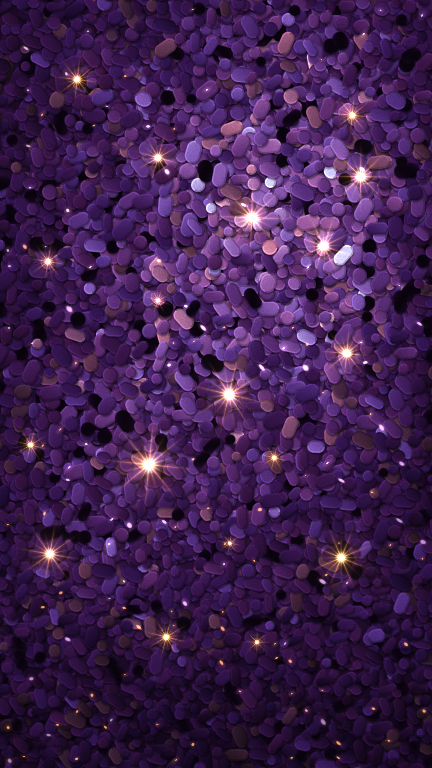
This texture is drawn by a Shadertoy shader. Its source:

```glsl
#define INK vec3(0.06, 0.02, 0.09)
#define PLUM vec3(0.21, 0.08, 0.28)
#define VIOLET vec3(0.35, 0.18, 0.45)
#define LILAC vec3(0.56, 0.35, 0.64)
#define PEARL vec3(0.93, 0.82, 0.90)
#define ROSE vec3(0.85, 0.52, 0.56)
#define GOLD vec3(1.0, 0.66, 0.28)
#define CELL 0.042
#define LAYERS 5
#define STARS 18
#define BLACK_SHARE 0.07
#define ROSE_SHARE 0.07

vec4 hash4(vec3 p) {
    vec4 q = fract(p.xyzx * vec4(0.1031, 0.1030, 0.0973, 0.1099));
    q += dot(q, q.wzxy + 33.33);
    return fract((q.xxyz + q.yzzw) * q.zywx);
}

vec3 toneRamp(float t) {
    vec3 c = mix(INK, PLUM, smoothstep(0.0, 0.32, t));
    c = mix(c, VIOLET, smoothstep(0.32, 0.6, t));
    c = mix(c, LILAC, smoothstep(0.6, 0.9, t));
    return mix(c, PEARL, smoothstep(0.9, 1.4, t));
}

float bump(vec2 p, vec2 center, vec2 spread) {
    vec2 q = (p - center) / spread;
    return exp(-dot(q, q));
}

// Broad pool of light with dim corners
float lightAt(vec2 p) {
    float glow = 0.22 + 0.5 * bump(p, vec2(0.66, 1.33), vec2(0.4, 0.45))
               + 0.22 * bump(p, vec2(0.4, 0.8), vec2(0.45, 0.5));
    glow += 0.04 * sin(p.x * 9.0 + 3.0 * sin(p.y * 4.0)) * sin(p.y * 8.0 + p.x * 3.0);
    float sides = smoothstep(-0.25, 0.22, p.x) * smoothstep(1.2, 0.8, p.x);
    return glow * mix(0.5, 1.0, sides) * mix(0.6, 1.0, smoothstep(0.0, 0.4, p.y));
}

float pill(vec2 q, float halfLength, float radius) {
    q.x -= clamp(q.x, -halfLength, halfLength);
    return length(q) - radius;
}

// Overlapping flakes, painted from the bottom layer up
vec3 flakes(vec2 p, float edge) {
    vec3 color = toneRamp(0.5 * lightAt(p));
    for (int layer = 0; layer < LAYERS; layer++) {
        vec2 shift = vec2(0.37, 0.61) * float(layer);
        vec2 home = floor(p / CELL + shift);
        for (int k = 0; k < 9; k++) {
            vec2 id = home + vec2(k % 3 - 1, k / 3 - 1);
            vec4 h = hash4(vec3(id + 50.0, float(layer) + 1.0));
            vec4 g = hash4(vec3(id + 90.0, float(layer) + 21.0));
            vec2 center = (id + 0.1 + 0.8 * h.xy - shift) * CELL;
            float angle = 3.1416 * h.z;
            vec2 axis = vec2(cos(angle), sin(angle));
            mat2 turn = mat2(axis.x, -axis.y, axis.y, axis.x);
            vec2 q = turn * (p - center);
            float radius = mix(0.011, 0.018, h.w) * mix(0.85, 1.0, smoothstep(0.1, 0.9, p.y));
            float halfLength = 0.012 * smoothstep(0.35, 0.9, g.x);

            float d = pill(q, halfLength, radius);
            float shade = pill(q + turn * vec2(-0.001, 0.003), halfLength, radius);
            color *= 1.0 - 0.4 * smoothstep(0.004, -0.002, shade);

            float light = lightAt(center);
            float sheen = dot(q, vec2(0.6, 0.8)) / radius;
            float tone = light * (0.55 + 0.85 * g.y) + 0.07 * sheen * (0.4 + light);
            tone += 0.45 * step(0.965, g.w) * (0.3 + light);
            vec3 flake = toneRamp(tone);
            flake *= mix(vec3(1.06, 0.96, 0.96), vec3(0.9, 1.0, 1.12), g.w);
            if (g.z < BLACK_SHARE) flake = INK * (0.6 + 0.5 * sheen * sheen);
            else if (g.z < BLACK_SHARE + ROSE_SHARE) flake = mix(flake, ROSE * (0.1 + tone), 0.55);
            flake *= 1.0 + 0.25 * smoothstep(0.003, 0.0, abs(d + 0.002)) * sign(q.y);
            color = mix(color, flake, smoothstep(edge, -edge, d));
        }
    }
    return color;
}

// Sparse bright chips, one at most per cell
float chips(vec2 p, float scale, float share, float seed) {
    vec2 id = floor(p * scale);
    vec4 h = hash4(vec3(id + 7.0, seed));
    vec2 q = fract(p * scale) - mix(vec2(0.3), vec2(0.7), h.xy);
    q = vec2(q.x + q.y * (h.w - 0.5), q.y - q.x * (h.x - 0.5)) * vec2(1.0, 0.7 + h.y);
    float size = mix(0.07, 0.2, h.w * h.w);
    return step(h.z, share) * (smoothstep(size, 0.4 * size, length(q))
         + 0.25 * smoothstep(0.3, 0.0, length(q)));
}

// Gold star: hot core, halo and thin rays of alternating length
vec3 star(vec2 q, float size, float spin) {
    float r = length(q);
    float sector = (atan(q.y, q.x) + spin) / 0.3927;
    float offset = r * abs(sin((fract(sector + 0.5) - 0.5) * 0.3927));
    float odd = mod(floor(sector + 0.5), 2.0);
    float reach = size * mix(0.42, 0.22, odd);
    float rays = exp(-offset / (0.0009 + 0.012 * size)) * exp(-r / reach) * smoothstep(1.3, 0.6, r / size);
    float core = exp(-r * r / (0.018 * size * size));
    float halo = 0.3 * exp(-r / (0.3 * size));
    return GOLD * (1.1 * rays + halo) + vec3(1.0, 0.9, 0.7) * 1.2 * core;
}

void mainImage(out vec4 fragColor, in vec2 fragCoord) {
    vec2 p = fragCoord / iResolution.x;
    float height = iResolution.y / iResolution.x;
    float edge = max(0.7 / iResolution.x, mix(0.0026, 0.0012, smoothstep(0.2, 1.0, p.y)));
    vec3 color = flakes(p, edge);
    color *= 0.95 + 0.1 * hash4(vec3(floor(p * 400.0), 3.0)).x;

    // White glints and gold specks, the gold denser low down
    float low = smoothstep(1.1, 0.3, p.y);
    color += vec3(0.85, 0.68, 0.85) * chips(p, 22.0, 0.07, 5.0) * (0.4 + lightAt(p));
    color += GOLD * 0.7 * chips(p, 26.0, 0.02 + 0.06 * low, 11.0);

    for (int i = 0; i < STARS; i++) {
        float n = float(i) + 1.0;
        vec4 h = hash4(vec3(n, 17.0, 4.0));
        vec2 spot = fract(n * vec2(0.7549, 0.5698) + 0.1 * h.xy);
        spot = mix(vec2(0.04, 0.13 * height), vec2(0.94, 0.97 * height), spot);
        color += star(p - spot, mix(0.025, 0.11, h.z * h.z), 0.4 * h.w);
    }
    fragColor = vec4(min(color, 1.0), 1.0);
}
```
